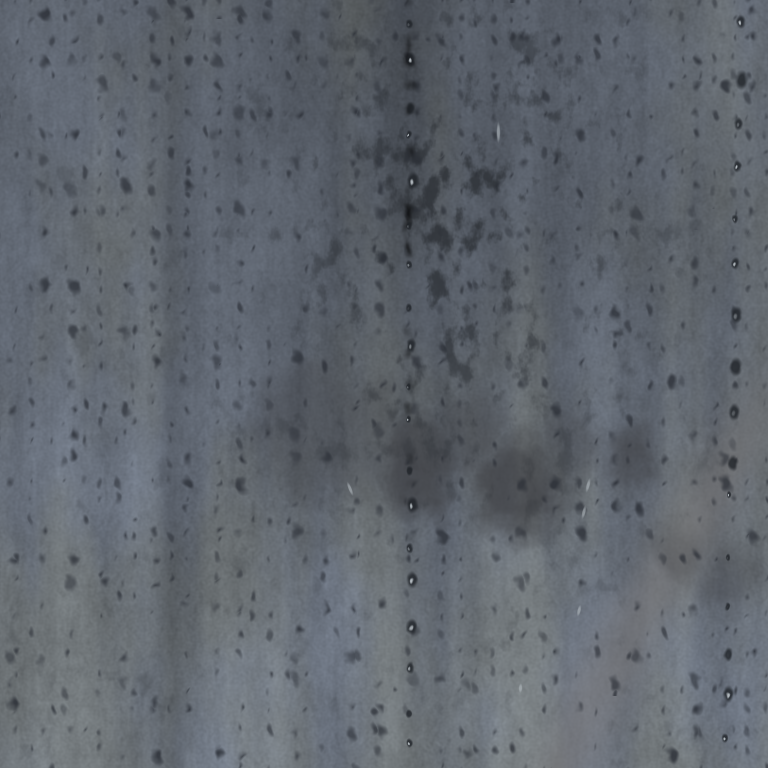
Write a Shadertoy shader that draws this texture.

```glsl
// Weathered blue-grey metal sheet with vertical streaks, dark pits, damp stains and water beads.

vec2 hash22(vec2 p) {
    vec3 q = fract(p.xyx * vec3(0.1031, 0.1030, 0.0973));
    q += dot(q, q.yzx + 33.33);
    return fract((q.xx + q.yz) * q.zy);
}

float gradientNoise(vec2 p) {
    vec2 i = floor(p), f = fract(p);
    vec2 u = f * f * f * (f * (f * 6.0 - 15.0) + 10.0);
    vec2 e = vec2(0.0, 1.0);
    float a = dot(hash22(i + 50.0) * 2.0 - 1.0, f);
    float b = dot(hash22(i + 50.0 + e.yx) * 2.0 - 1.0, f - e.yx);
    float c = dot(hash22(i + 50.0 + e.xy) * 2.0 - 1.0, f - e.xy);
    float d = dot(hash22(i + 50.0 + e.yy) * 2.0 - 1.0, f - e.yy);
    return mix(mix(a, b, u.x), mix(c, d, u.x), u.y);
}

float fbm(vec2 p) {
    float sum = 0.0, amp = 1.0;
    for (int i = 0; i < 4; i++) {
        sum += amp * gradientNoise(p);
        p = p * 2.03 + 17.1;
        amp *= 0.5;
    }
    return sum;
}

// Small upright pits that line up loosely in columns
float pits(vec2 uv, vec2 cells, float density, float seed) {
    vec2 warp = vec2(gradientNoise(uv * 75.0 + seed), gradientNoise(uv * 70.0 - seed));
    vec2 p = uv * cells + warp * 0.22;
    vec2 id = floor(p);
    vec2 column = hash22(vec2(id.x + seed, 3.0));
    vec2 jitter = hash22(id + seed), kind = hash22(id + seed + 71.0);
    vec2 center = vec2(0.35 + 0.3 * column.x + 0.2 * (jitter.x - 0.5), 0.35 + 0.3 * jitter.y);
    float radius = mix(0.08, 0.22, kind.x * kind.x);
    vec2 q = fract(p) - center;
    q.x += (kind.x - 0.6) * 0.6 * q.y;
    float d = length(q * vec2(1.1, 0.68)) - radius;
    float present = step(kind.y, density * (0.3 + 1.2 * column.y));
    return present * (1.0 - smoothstep(-0.13, 0.09, d)) * mix(0.4, 1.0, jitter.x);
}

// A line of water beads: x is the dark body, y the glint
vec2 beads(vec2 uv, float x, float count, float seed) {
    float row = floor(uv.y * count);
    vec2 rnd = hash22(vec2(row, seed));
    vec2 p = vec2(uv.x - x - 0.006 * (rnd.x - 0.5), (fract(uv.y * count) - 0.3 - 0.4 * rnd.y) / count);
    p.x += 0.0025 * gradientNoise(uv * 120.0);
    float size = mix(0.003, 0.0075, rnd.x);
    float body = 1.0 - smoothstep(0.5, 1.3, length(p / vec2(size, size * 1.5)));
    vec2 g = p + vec2(0.001, 0.25 * size);
    float glint = 1.0 - smoothstep(0.2, 1.0, length(g / vec2(0.5, 0.8) / size));
    return vec2(body, glint * smoothstep(0.1, 0.6, rnd.y));
}

void mainImage(out vec4 fragColor, in vec2 fragCoord) {
    vec2 uv = fragCoord / iResolution.xy;

    // Streaked base, drifting between blue and green greys
    float broad = fbm(vec2(uv.x * 6.0, uv.y * 0.8) + 4.0);
    float streak = fbm(vec2(uv.x * 24.0, uv.y * 1.1) + 9.0);
    float cloud = fbm(uv * vec2(5.0, 3.5) + 21.0);
    float grain = gradientNoise(uv * vec2(150.0, 90.0)) + gradientNoise(uv * 230.0);
    float mottle = fbm(uv * vec2(38.0, 22.0) + 60.0);
    vec3 blueGrey = vec3(0.378, 0.406, 0.450), greenGrey = vec3(0.402, 0.423, 0.434);
    vec3 color = mix(blueGrey, greenGrey, smoothstep(-0.3, 0.35, broad - 0.6 * cloud - 0.3 * (uv.y - 0.5)));
    color *= 1.0 + 0.17 * broad + 0.12 * streak + 0.16 * cloud + 0.075 * grain + 0.07 * mottle;
    color *= 1.12 - 0.15 * uv.y - 0.12 * exp(-pow((uv.x - 0.52) / 0.2, 2.0)) * smoothstep(0.1, 0.6, uv.y);

    // Dark runs and a pale warm diagonal at lower right
    float run = exp(-pow((uv.x - 0.225) / 0.017, 2.0)) + 0.5 * exp(-pow((uv.x - 0.535) / 0.02, 2.0));
    color *= 1.0 - 0.16 * run * (0.7 + streak);
    float across = uv.x - 0.74 - 0.5 * uv.y + 0.03 * cloud;
    float diagonal = exp(-pow(across / 0.045, 2.0)) * (1.0 - smoothstep(0.35, 0.6, uv.y));
    color = mix(color, vec3(0.475, 0.47, 0.475), 0.55 * diagonal);

    // Rounded damp stains scattered along a falling band
    float damp = 0.0;
    for (int i = 0; i < 9; i++) {
        float t = float(i) / 8.0;
        vec2 rnd = hash22(vec2(float(i), 12.0));
        vec2 center = vec2(0.41 + 0.54 * t, 0.45 - 0.2 * t * t + 0.14 * (rnd.y - 0.5));
        float radius = mix(0.08, 0.04, t) * (0.75 + 0.5 * rnd.x);
        float d = length((uv - center) * vec2(1.0, 0.8)) - radius + 0.03 * fbm(uv * 16.0 + rnd * 9.0);
        damp = max(damp, (1.0 - smoothstep(-0.035, 0.01, d)) * mix(0.4, 1.0, fract(rnd.x * 7.0)));
    }
    color = mix(color, vec3(0.245, 0.25, 0.265), 0.78 * damp * clamp(0.85 + 0.6 * cloud + 0.25 * mottle, 0.0, 1.0));

    // Mould clumps, gathered in the upper middle
    vec2 offset = (uv - vec2(0.6, 0.72)) / vec2(0.21, 0.3);
    float region = exp(-dot(offset, offset));
    float clump = fbm(uv * vec2(40.0, 28.0)) + 0.6 * fbm(uv * vec2(13.0, 6.0) + 31.0);
    float mould = smoothstep(0.2, 0.75, clump + 0.2 * region) * (0.2 + 0.8 * region);
    color = mix(color, vec3(0.17, 0.185, 0.205), 0.8 * mould);

    // Pits, denser toward the top
    float density = 0.3 + 0.3 * uv.y;
    float spots = max(pits(uv, vec2(27.0, 31.0), density, 5.0), 0.85 * pits(uv + 0.013, vec2(45.0, 40.0), density, 23.0));
    color = mix(color, vec3(0.16, 0.175, 0.205), 0.82 * spots);

    // Two bead columns with a dark trickle
    float trickle = exp(-pow((uv.x - 0.533 + 0.01 * mottle) / 0.006, 2.0)) * smoothstep(-0.1, 0.35, gradientNoise(uv * vec2(20.0, 45.0)));
    color *= 1.0 - 0.6 * trickle * smoothstep(0.1, 0.5, uv.y);
    vec2 water = max(beads(uv, 0.535, 19.0, 8.0), beads(uv, 0.945 + 0.02 * uv.y, 16.0, 41.0));
    color = mix(color, vec3(0.12, 0.135, 0.155), 0.8 * water.x);
    color = mix(color, vec3(0.78, 0.81, 0.83), 0.85 * water.y);

    // Short pale scratches
    for (int i = 0; i < 6; i++) {
        vec2 rnd = hash22(vec2(float(i), 90.0));
        vec2 p = uv - vec2(0.45 + 0.5 * rnd.x, rnd.y);
        p.x -= (rnd.x - 0.4) * p.y;
        float mark = 1.0 - smoothstep(0.3, 1.0, length(p / vec2(0.003, 0.006 + 0.012 * rnd.y)));
        color = mix(color, vec3(0.70, 0.73, 0.75), 0.6 * mark);
    }

    fragColor = vec4(clamp(color, 0.0, 1.0), 1.0);
}
```
